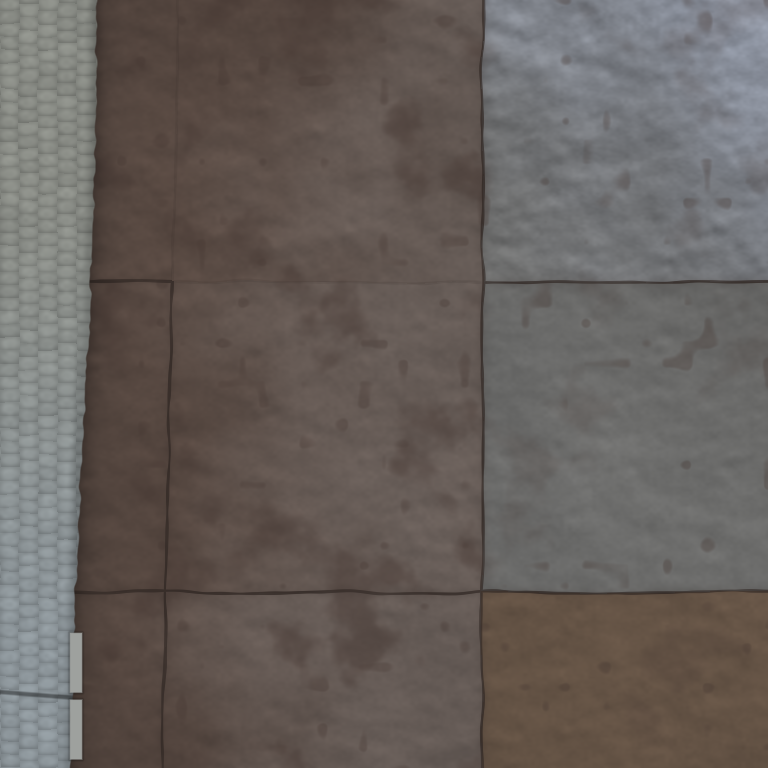
Give the GLSL for this texture, as a WebGL 1 fragment shader.

```glsl
precision highp float;
// Worn stone floor tiles with a woven pale rug along the left edge.
uniform vec2 u_resolution;

const vec2 GRID_ORIGIN = vec2(0.224, 0.229);
const float TILE_SIZE = 0.404;
const float JOINT_HALF_WIDTH = 0.0016;
const float JOINT_WOBBLE = 0.005;
const float FAINT_JOINT = 0.18;
const vec2 STITCH_SIZE = vec2(0.025, 0.017);
const float RUG_SEAM_Y = 0.099;

const vec3 BROWN = vec3(0.335, 0.278, 0.250);
const vec3 TAUPE = vec3(0.405, 0.365, 0.345);
const vec3 SLATE = vec3(0.415, 0.415, 0.410);
const vec3 SHEEN = vec3(0.545, 0.570, 0.620);
const vec3 OCHRE = vec3(0.395, 0.328, 0.272);
const vec3 STAIN = vec3(0.270, 0.215, 0.195);
const vec3 JOINT = vec3(0.190, 0.155, 0.140);
const vec3 RUG_WARM = vec3(0.540, 0.550, 0.525);
const vec3 RUG_COOL = vec3(0.550, 0.585, 0.605);
const vec3 TAB = vec3(0.620, 0.630, 0.620);

float hash(vec2 p) {
  return fract(sin(dot(p, vec2(127.1, 311.7))) * 43758.5453);
}

float noise(vec2 p) {
  vec2 i = floor(p), f = fract(p);
  f = f * f * (3.0 - 2.0 * f);
  return mix(mix(hash(i), hash(i + vec2(1.0, 0.0)), f.x),
             mix(hash(i + vec2(0.0, 1.0)), hash(i + 1.0), f.x), f.y);
}

float fbm(vec2 p) {
  float sum = 0.0, amp = 0.5;
  for (int i = 0; i < 4; i++) {
    sum += amp * noise(p);
    p = mat2(1.6, 1.2, -1.2, 1.6) * p + 7.3;
    amp *= 0.5;
  }
  return sum;
}

float boxDistance(vec2 p, vec2 center, vec2 halfSize) {
  vec2 d = abs(p - center) - halfSize;
  return length(max(d, 0.0)) + min(max(d.x, d.y), 0.0);
}

// Base tint of a tile, shifting from shaded brown to window light.
vec3 tileTint(vec2 p, vec2 id) {
  float cloud = fbm(p * 5.0) - 0.47;
  vec3 tint = mix(BROWN, TAUPE, smoothstep(0.18, 0.58, p.x + 0.35 * cloud - 0.07 * id.y));
  if (id.x > 0.5) {
    float glare = smoothstep(1.15, 2.0, p.x + p.y + 0.4 * cloud);
    tint = id.y < -0.5 ? OCHRE : SLATE;
    if (id.y > 0.5) tint = mix(SLATE * 1.04, SHEEN, glare);
  }
  return tint * (1.0 + 0.2 * cloud);
}

vec3 floorColor(vec2 p, float px) {
  // Slightly leaning, uneven grid.
  vec2 w = p + JOINT_WOBBLE * (vec2(noise(p * 22.0), noise(p * 22.0 + 40.0)) - 0.5);
  w.x += 0.022 * (0.6 - p.y) * (1.0 - smoothstep(0.2, 0.6, p.x));
  vec2 g = (w - GRID_ORIGIN) / TILE_SIZE;
  vec2 id = floor(g), line = floor(g + 0.5);
  vec3 color = tileTint(p, id);

  // Hewn relief, strongest under the glare.
  vec2 q = vec2(p.x + 0.5 * p.y, 1.5 * p.y - 0.3 * p.x) * 24.0 + id * 9.0;
  float slope = fbm(q + vec2(0.25, 0.35)) - fbm(q);
  float relief = id.x > 0.5 && id.y > 0.5 ? 0.42 : 0.22;
  color *= 1.0 - relief * slope;
  color *= 1.0 + 0.035 * (noise(p * 190.0) - 0.5);

  // Dark stains and small pits.
  float stain = smoothstep(0.57, 0.76, fbm(p * 13.0 + 3.0));
  color = mix(color, STAIN, stain * (id.x > 0.5 ? 0.18 : 0.45));
  float pit = smoothstep(0.84, 0.95, noise(p * 38.0 + 17.0));
  color = mix(color, STAIN, 0.32 * pit);

  // Joints, with two nearly filled stretches.
  vec2 d = abs(g - line) * TILE_SIZE;
  vec2 strength = vec2(0.75 + 0.25 * noise(p * 30.0));
  if (line.x == 0.0 && id.y > 0.5) strength.x = FAINT_JOINT;
  if (line.y == 1.0 && id.x == 0.0) strength.y = FAINT_JOINT;
  float halfWidth = JOINT_HALF_WIDTH * (0.6 + 0.8 * noise(p * 45.0));
  vec2 core = 1.0 - smoothstep(vec2(halfWidth - 0.5 * px), vec2(halfWidth + px), d);
  vec2 grime = 0.22 * exp(-d / 0.005);
  vec2 cover = max(core * 0.85, grime) * strength;
  return mix(color, JOINT, max(cover.x, cover.y));
}

// Brick-staggered rounded stitches in vertical ribs.
vec3 rugColor(vec2 p, float px) {
  vec2 s = (p + 0.003 * (noise(p * 35.0) - 0.5)) / STITCH_SIZE;
  s.y += 0.5 * mod(floor(s.x), 2.0);
  vec2 cell = floor(s), f = fract(s) - 0.5;
  float bump = 1.0 - smoothstep(0.2, 0.62, length(f * vec2(0.9, 1.0)));
  vec3 color = mix(RUG_COOL, RUG_WARM, smoothstep(0.1, 0.8, p.y));
  color *= 0.90 + 0.13 * bump + 0.08 * f.y + 0.06 * (hash(cell) - 0.5);
  color *= 0.97 + 0.06 * noise(p * 150.0);
  float seam = 1.0 - smoothstep(0.001, 0.003 + px, abs(p.y - RUG_SEAM_Y + 0.08 * p.x));
  return color * (1.0 - 0.4 * seam);
}

void main() {
  vec2 p = gl_FragCoord.xy / u_resolution;
  float px = 1.0 / min(u_resolution.x, u_resolution.y);
  float rugEdge = mix(0.093, 0.125, smoothstep(0.0, 0.9, p.y)) + 0.004 * (noise(p.yy * 60.0) - 0.5);
  float outside = p.x - rugEdge;
  vec3 color = floorColor(p, px);
  color *= 1.0 - 0.28 * exp(-max(outside, 0.0) / 0.014);
  vec3 rug = rugColor(p, px) * (1.0 - 0.18 * smoothstep(-0.018, 0.0, outside));
  color = mix(rug, color, smoothstep(-px, px, outside));

  // Pale binding tabs at the lower corner of the rug.
  for (int i = 0; i < 2; i++) {
    float tab = boxDistance(p, vec2(0.099, 0.050 + 0.087 * float(i)), vec2(0.008, 0.039));
    color *= 1.0 - 0.25 * (1.0 - smoothstep(0.0, 0.004, tab));
    color = mix(TAB, color, smoothstep(-px, px, tab));
  }
  gl_FragColor = vec4(color, 1.0);
}
```
